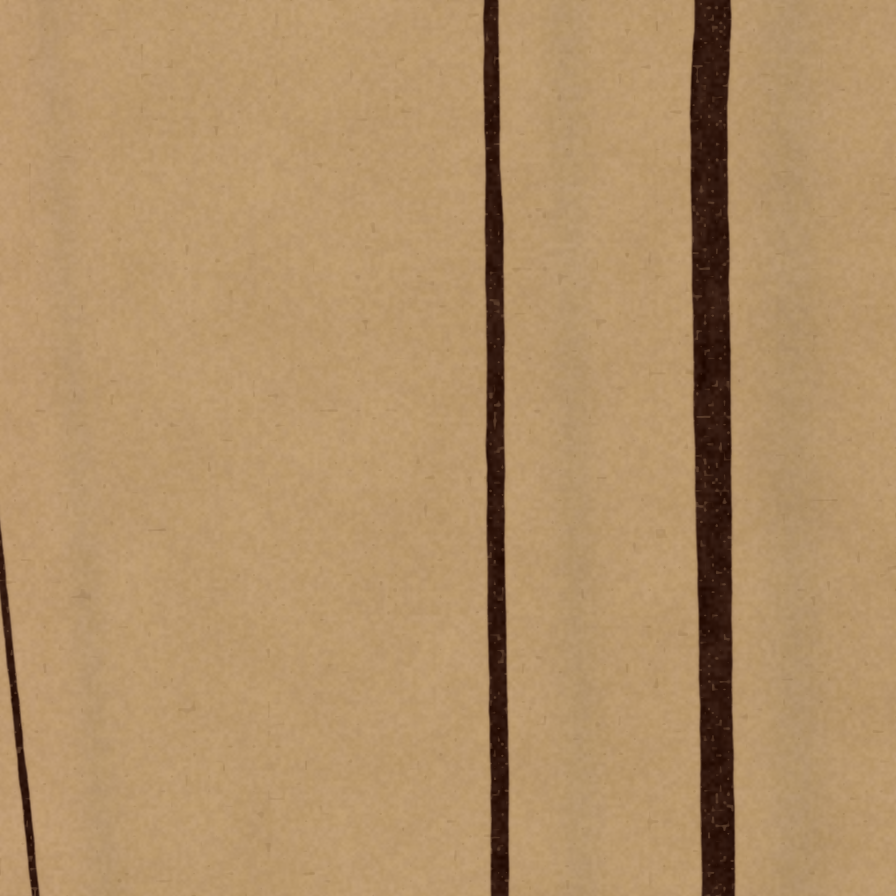
Reproduce this texture procedurally as a WebGL 1 fragment shader.

```glsl
precision highp float;
// Three dark, hand-inked strokes running down grainy tan paper.
uniform vec2 u_resolution;

#define PAPER vec3(0.735, 0.602, 0.432)
#define INK vec3(0.185, 0.088, 0.050)
#define FLECK vec3(0.46, 0.34, 0.25)
#define GRAIN 0.055
#define MOTTLE 0.030
#define STREAK 0.030
#define EDGE_WOBBLE 0.0022
#define SOFTNESS 0.0016

float hash(vec2 p) {
  vec3 q = fract(p.xyx * vec3(0.1031, 0.1030, 0.0973));
  q += dot(q, q.yzx + 33.33);
  return fract((q.x + q.y) * q.z);
}

float noise(vec2 p) {
  vec2 i = floor(p), f = fract(p);
  f = f * f * (3.0 - 2.0 * f);
  float low = mix(hash(i), hash(i + vec2(1.0, 0.0)), f.x);
  float high = mix(hash(i + vec2(0.0, 1.0)), hash(i + vec2(1.0, 1.0)), f.x);
  return mix(low, high, f.y);
}

float fbm(vec2 p) {
  float sum = 0.0, amp = 0.5;
  for (int i = 0; i < 4; i++) {
    sum += amp * noise(p);
    p = p * 2.03 + 17.1;
    amp *= 0.5;
  }
  return sum / 0.9375;
}

float bell(float x, float width) {
  return exp(-x * x / (width * width));
}

// Signed distance to a near-vertical stroke with ragged sides.
float stroke(vec2 p, float center, float halfWidth, float seed) {
  float side = p.x < center ? 0.0 : 40.0;
  float ragged = fbm(vec2(p.y * 38.0, seed + side)) - 0.5;
  return abs(p.x - center) - halfWidth - EDGE_WOBBLE * ragged;
}

float coverage(float d, float softness) {
  return 1.0 - smoothstep(-softness, softness, d);
}

vec3 paper(vec2 p) {
  vec3 col = PAPER;
  col += vec3(0.008, 0.0, 0.005) * (1.0 - smoothstep(0.0, 0.18, p.x));
  col -= 0.012 * smoothstep(0.55, 1.0, p.x);
  // Faint grey-green bands along the length of the sheet
  float bands = 0.8 * bell(p.x - 0.650 + 0.018 * p.y, 0.026)
              + bell(p.x - 0.890 + 0.010 * p.y, 0.036)
              + 0.7 * bell(p.x - 0.118 + 0.066 * p.y, 0.022);
  col -= STREAK * bands * vec3(1.0, 0.65, 0.25);
  // Broad mottling, then fine fibres
  col += MOTTLE * (fbm(p * 14.0) - 0.5);
  float grain = 0.6 * noise(p * 190.0) + 0.4 * noise(p * 340.0 + 9.0) - 0.5;
  col += GRAIN * grain * vec3(1.0, 1.0, 1.1);
  col.b += 0.025 * (noise(p * 110.0 + 51.0) - 0.5);
  float speck = smoothstep(0.90, 0.99, noise(p * 120.0 + 73.0));
  return col - 0.045 * speck;
}

vec3 ink(vec2 p) {
  float tone = fbm(p * vec2(70.0, 30.0) + 5.0) - 0.5;
  vec3 col = INK + vec3(0.12, 0.10, 0.08) * tone;
  col += 0.06 * (noise(p * 210.0 + 31.0) - 0.5);
  float fleck = smoothstep(0.72, 0.98, noise(p * 230.0 + 3.0));
  return mix(col, FLECK, 0.55 * fleck);
}

void main() {
  vec2 p = gl_FragCoord.xy / u_resolution;
  float soft = max(SOFTNESS, 0.7 / u_resolution.x);
  float y = p.y;

  // Middle stroke: slight lean, narrower near the top
  float midCenter = mix(0.558, 0.5485, y) + 0.0008 * sin(y * 12.0);
  float midHalf = 0.0100 - 0.0018 * smoothstep(0.75, 0.80, y);
  float mid = stroke(p, midCenter, midHalf, 3.0);

  // Thick stroke: leans left going up, then kicks right at the top
  float thickCenter = mix(0.802, 0.7895, y) + 0.006 * smoothstep(0.87, 0.99, y);
  float thickHalf = mix(0.0182, 0.0205, smoothstep(0.2, 0.6, y));
  float thick = stroke(p, thickCenter, thickHalf, 11.0);

  // Thin slanted stroke leaving through the left border
  float thin = stroke(p, 0.0397 - 0.105 * y, 0.0044, 23.0);

  float d = min(mid, min(thick, thin));
  vec3 col = paper(p);
  col = mix(col, col * vec3(0.86, 0.84, 0.84), 0.6 * coverage(d - 0.0015, 0.003));
  col = mix(col, ink(p), coverage(d, soft));
  gl_FragColor = vec4(clamp(col, 0.0, 1.0), 1.0);
}
```
